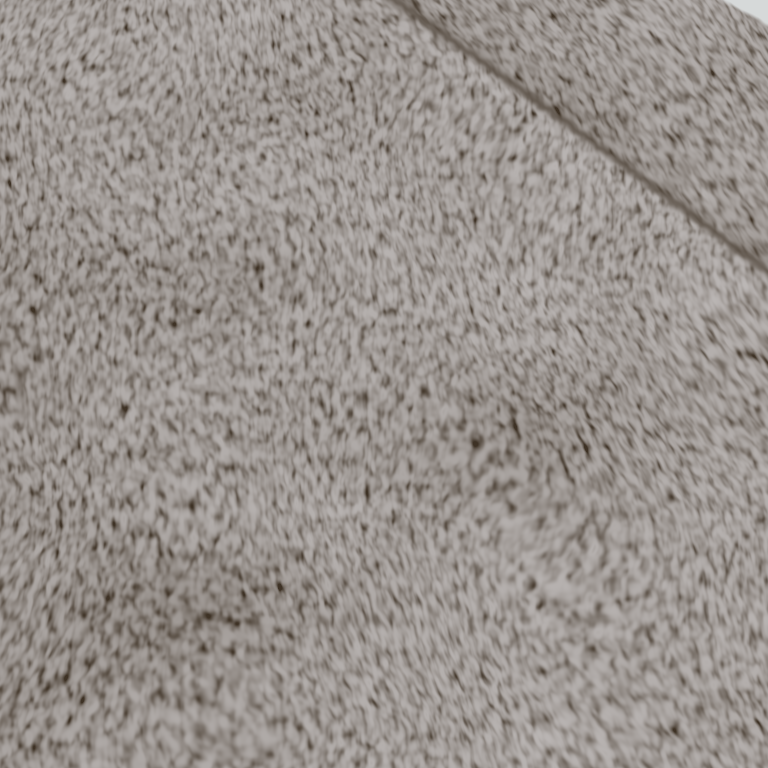
Reproduce this texture procedurally as a Shadertoy shader.

```glsl
const vec3 DEEP_PILE = vec3(0.36, 0.32, 0.28);
const vec3 PALE_PILE = vec3(0.69, 0.67, 0.66);
const vec3 BACKDROP = vec3(0.84, 0.85, 0.85);

// Integer hash giving two values in -1..1
vec2 hash2(vec2 cell) {
    uvec2 v = uvec2(ivec2(cell)) * 1664525u + 1013904223u;
    v.x += v.y * 1664525u;
    v.y += v.x * 1664525u;
    v ^= v >> 16u;
    v.x += v.y * 1664525u;
    v.y += v.x * 1664525u;
    v ^= v >> 16u;
    return vec2(v & 0xffffu) / 32767.5 - 1.0;
}

float cornerSlope(vec2 cell, vec2 corner, vec2 f) {
    return dot(hash2(cell + corner), f - corner);
}

float gradientNoise(vec2 p) {
    vec2 cell = floor(p);
    vec2 f = p - cell;
    vec2 w = f * f * f * (f * (f * 6.0 - 15.0) + 10.0);
    float low = mix(cornerSlope(cell, vec2(0, 0), f), cornerSlope(cell, vec2(1, 0), f), w.x);
    float high = mix(cornerSlope(cell, vec2(0, 1), f), cornerSlope(cell, vec2(1, 1), f), w.x);
    return mix(low, high, w.y);
}

float softSpot(vec2 p, vec2 center, vec2 radius) {
    vec2 d = (p - center) / radius;
    return exp(-dot(d, d));
}

// Tufts shrink toward the far (upper) edge
vec2 recede(vec2 p, float taper) {
    float scale = 1.3 - taper * p.y;
    return vec2((p.x - 0.5) / scale, -log(scale) / taper);
}

// Short leaning strands, bent by a slow warp
float pileGrain(vec2 p, float lean) {
    vec2 bend = vec2(gradientNoise(p * 4.0 + 31.0), gradientNoise(p * 5.0 + 67.0));
    vec2 q = p + bend * vec2(0.065, 0.025);
    q.x += lean * q.y;
    q += 0.003 * vec2(gradientNoise(p * 60.0 + 11.0), gradientNoise(p * 60.0 + 83.0));
    float coarse = gradientNoise(q * vec2(100.0, 57.0));
    float fine = gradientNoise(q * vec2(185.0, 98.0) + 19.0);
    return coarse + 0.65 * fine;
}

// Broad areas where the pile is brushed the dark way
float brushedShade(vec2 p) {
    float shade = 0.13 * softSpot(p, vec2(0.33, 0.86), vec2(0.12, 0.05));
    shade += 0.11 * softSpot(p, vec2(0.22, 0.60), vec2(0.12, 0.08));
    shade += 0.13 * softSpot(p, vec2(0.53, 0.42), vec2(0.16, 0.08));
    shade += 0.14 * softSpot(p, vec2(0.76, 0.46), vec2(0.13, 0.06));
    shade += 0.20 * softSpot(p, vec2(0.25, 0.20), vec2(0.13, 0.09));
    shade += 0.18 * softSpot(p, vec2(0.0, 0.12), vec2(0.22, 0.35));
    shade += 0.12 * softSpot(p, vec2(0.0, 0.65), vec2(0.06, 0.20));
    float drift = gradientNoise(p * vec2(5.0, 7.0) + 5.0) + 0.6 * gradientNoise(p * vec2(13.0, 17.0));
    return shade - 0.16 * drift;
}

// Signed distance above the diagonal seam
float seamDistance(vec2 p) {
    float along = p.x - 0.514;
    float height = 1.0 - 0.73 * along + 0.05 * along * (0.486 - along);
    float fuzz = 0.004 * gradientNoise(p * 75.0);
    return (p.y - height) * 0.81 + fuzz;
}

void mainImage(out vec4 fragColor, in vec2 fragCoord) {
    vec2 p = fragCoord / iResolution.xy;
    float seam = seamDistance(p);
    float cushion = smoothstep(-0.002, 0.002, seam);

    // Pile on the front panel and on the rolled cushion
    vec2 ground = recede(p, 0.4);
    float front = pileGrain(ground, 0.12);
    float rolled = pileGrain(ground * 0.92 + 3.0, 0.4);
    float grain = mix(front, rolled, cushion);

    // Dark gaps are deeper than the pale tips are bright
    float shade = brushedShade(p);
    float contrast = 0.85 + 0.9 * clamp(shade, -0.15, 0.25);
    float tone = 0.81 + contrast * (grain - 0.9 * grain * grain) - shade;

    // Roll shadow and seam crease
    float above = max(seam, 0.0);
    float tuftShade = 0.7 + 1.2 * gradientNoise(p * 22.0 + 47.0);
    tone -= cushion * 0.34 * exp(-above / 0.05) * tuftShade;
    tone += 0.06 * (1.0 - cushion) * exp(seam / 0.05);
    float crease = exp(-pow(seam / 0.006, 2.0));
    tone = mix(tone, 0.02, 0.8 * crease);

    vec3 color = mix(DEEP_PILE, PALE_PILE, clamp(tone, -0.35, 1.15));

    // Backdrop past the far corner
    float rim = p.y - 1.0 + 0.56 * (p.x - 0.94) + 0.004 * gradientNoise(p * 70.0);
    color = mix(color, BACKDROP, smoothstep(-0.003, 0.004, rim));
    fragColor = vec4(color, 1.0);
}
```
